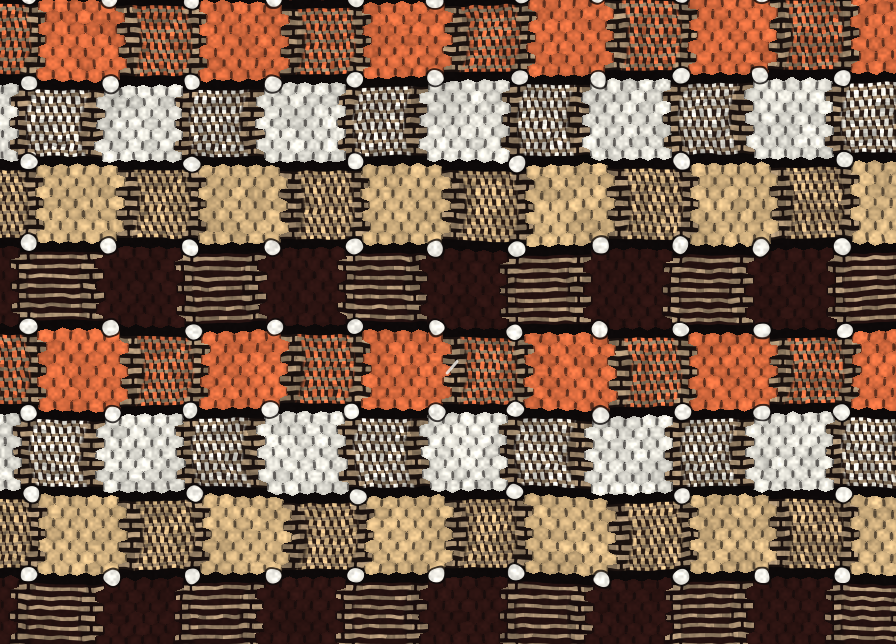
Write a WebGL 2 fragment shader that draws this texture.

```glsl
#version 300 es
// Woven textile: striped checker of knitted bumps and dashed weave, with white knots on black seams.
precision highp float;

uniform vec2 u_resolution;
out vec4 outColor;

const float ROWS = 7.82;        // stripes over the canvas height
const float COLUMN_SCALE = 1.011;
const float FIRST_KNOT = 0.354; // left inset of the first knot column
const vec2 STITCH = vec2(0.2, 0.135);
const float COURSE = 0.118;     // spacing of the weave threads

const vec3 BLACK = vec3(0.05, 0.035, 0.035);
const vec3 UMBER = vec3(0.20, 0.13, 0.10);
const vec3 BEIGE = vec3(0.62, 0.53, 0.42);
const vec3 WHITE = vec3(0.95, 0.94, 0.91);
const vec3 YARNS[4] = vec3[4](
    vec3(0.93, 0.46, 0.27), vec3(0.97, 0.96, 0.92),
    vec3(0.90, 0.76, 0.55), vec3(0.19, 0.085, 0.075));

float hash(vec2 p) {
    vec3 q = fract(p.xyx * 0.1031);
    q += dot(q, q.yzx + 33.33);
    return fract((q.x + q.y) * q.z);
}

float noise(vec2 p) {
    vec2 i = floor(p), f = fract(p);
    f = f * f * (3.0 - 2.0 * f);
    vec2 e = vec2(1.0, 0.0);
    return mix(mix(hash(i), hash(i + e), f.x),
               mix(hash(i + e.yx), hash(i + e.xx), f.x), f.y);
}

float fill(float d, float blur) { return 1.0 - smoothstep(-blur, blur, d); }

float segment(vec2 p, vec2 a, vec2 b) {
    vec2 ab = b - a;
    return length(p - a - ab * clamp(dot(p - a, ab) / dot(ab, ab), 0.0, 1.0));
}

// Column coordinate whose side edges bow right on even stripes and left on odd ones.
float bowedColumn(vec2 p, float stripe) {
    float side = 1.0 - 2.0 * mod(stripe, 2.0);
    float v = 2.0 * p.y - 1.0;
    return p.x - side * (0.06 + 0.14 * (1.0 - v * v));
}

// Centre of the nearest stitch in a staggered lattice.
vec2 stitchCentre(vec2 p, vec2 pitch) {
    vec2 period = pitch * vec2(1.0, 2.0);
    vec2 a = (floor(p / period) + 0.5) * period;
    vec2 b = floor(p / period + 0.5) * period;
    return length((p - a) / pitch) < length((p - b) / pitch) ? a : b;
}

// Coverage of rounded dashes set in a brick pattern.
float dashes(vec2 p, vec2 pitch, vec2 halfSize, float blur) {
    p.x += 0.5 * pitch.x * mod(floor(p.y / pitch.y), 2.0);
    vec2 d = abs(fract(p / pitch) - 0.5) * pitch - halfSize + 0.012;
    return fill(length(max(d, 0.0)) + min(max(d.x, d.y), 0.0) - 0.012, blur);
}

vec3 knitted(vec2 offset, vec3 yarn, float shade, float blur) {
    float d = length(offset / vec2(0.104, 0.094));
    vec3 bump = yarn * (0.84 + 0.17 * shade) * (1.06 - 0.22 * d * d);
    vec3 gap = mix(BLACK, yarn, 0.22);
    float slit = fill(0.082 - abs(offset.x), blur) * fill(abs(offset.y) - 0.038, blur);
    bump = mix(bump, gap, 0.75 * slit);
    return mix(gap, bump, fill((d - 1.04) * 0.1, blur));
}

vec3 woven(vec2 p, float u, vec3 yarn, bool plain, float blur) {
    float rim = smoothstep(0.27, 0.34, abs(u - 0.5));
    vec2 q = p - vec2(0.0, 0.087);
    float tone = 0.78 + 0.4 * hash(floor(q / vec2(0.1, COURSE)));
    vec3 ground = plain ? mix(YARNS[3], BLACK, 0.35) : mix(BLACK, UMBER, 0.7);
    vec3 centre = ground;
    if (plain) {
        float line = dashes(q, vec2(0.2, COURSE), vec2(0.112, 0.023), blur);
        centre = mix(centre, BEIGE * tone, line);
    } else {
        float thread = dashes(q, vec2(0.1, COURSE), vec2(0.041, 0.027), blur);
        float accent = dashes(q + vec2(0.025, 0.06), vec2(0.1, COURSE), vec2(0.026, 0.045), blur);
        centre = mix(centre, BEIGE * tone * 0.9, thread);
        centre = mix(centre, yarn * tone * 0.92, accent);
    }
    float loop = dashes(q, vec2(0.25, COURSE), vec2(0.108, 0.032), blur);
    vec3 edge = mix(mix(BLACK, ground, 0.5), BEIGE * tone, loop);
    float seam = fill(abs(p.y - 0.5) - 0.413, blur);
    return mix(BLACK, mix(centre, edge, rim), seam);
}

void main() {
    vec2 canvas = vec2(gl_FragCoord.x, u_resolution.y - gl_FragCoord.y) / u_resolution.y * ROWS;
    float blur = 0.65 * ROWS / u_resolution.y;

    // Loose cloth: slow drift, fuzzy yarn and a slight lift at the upper right.
    vec2 p = canvas;
    p.y += 0.0011 * p.x * p.x * max(0.0, 1.0 - p.y / 3.0);
    p += 0.07 * (vec2(noise(p * 0.8), noise(p * 0.8 + 40.0)) - 0.5);
    p += 0.026 * (vec2(noise(p * 8.0), noise(p * 8.0 + 70.0)) - 0.5);
    p.x = (p.x - FIRST_KNOT) * COLUMN_SCALE;

    // Each whole stitch takes the kind of cell that holds its centre.
    float stripe = floor(p.y);
    vec2 local = vec2(p.x, p.y - stripe);
    vec3 yarn = YARNS[int(mod(stripe, 4.0))];
    vec2 lift = vec2(0.0, 0.095);
    vec2 centre = stitchCentre(local - lift, STITCH) + lift;
    float cell = floor(bowedColumn(centre, stripe));
    bool solid = mod(cell + stripe, 2.0) < 0.5 && abs(centre.y - 0.5) < 0.45;
    float shade = hash(floor(centre * 40.0 + 0.5) + stripe * 17.0);
    float u = fract(bowedColumn(local, stripe));
    vec3 color = solid ? knitted(local - centre, yarn, shade, blur)
                       : woven(local, u, yarn, mod(stripe, 4.0) > 2.5, blur);

    // Knots on the seams; every fourth seam holds only alternate ones.
    vec2 knot = floor(p + 0.5);
    vec2 jitter = 0.05 * (vec2(hash(knot), hash(knot + 9.0)) - 0.5);
    float d = length((p - knot - jitter) * vec2(0.93, 1.0));
    bool skipped = mod(knot.y, 4.0) == 2.0 && mod(knot.x, 2.0) == 1.0;
    if (!skipped) {
        color = mix(color, BLACK, 0.8 * fill(d - 0.115, blur));
        color = mix(color, WHITE * (1.03 - 12.0 * d * d), fill(d - 0.092, blur));
    }

    // Fibre grain and one stray fleck of lint.
    color *= 0.89 + 0.22 * noise(canvas * 28.0);
    float lint = segment(canvas, vec2(5.43, 4.53), vec2(5.55, 4.39));
    color = mix(color, WHITE, 0.85 * fill(lint - 0.018, blur));
    outColor = vec4(clamp(color, 0.0, 1.0), 1.0);
}
```
